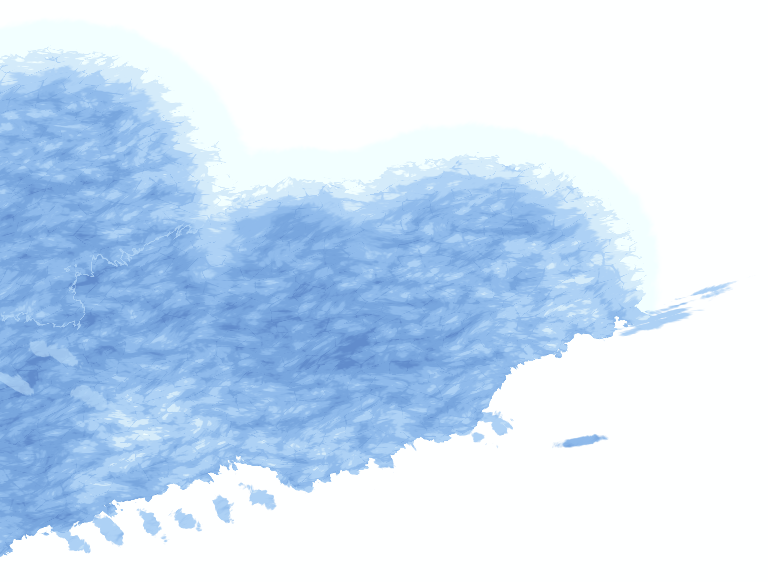
Reproduce this background procedurally as a WebGL 2 fragment shader.

```glsl
#version 300 es
precision highp float;
// Blue watercolour wash: two overlapping blooms with a ragged, splashed lower edge.

uniform vec2 u_resolution;
out vec4 fragColor;

vec2 hash2(vec2 p) {
  return fract(sin(vec2(dot(p, vec2(127.1, 311.7)), dot(p, vec2(269.5, 183.3)))) * 43758.5);
}

mat2 turn(float a) { return mat2(cos(a), -sin(a), sin(a), cos(a)); }

// Cellular noise: nearest and second nearest distance, and an id of the cell.
vec3 cells(vec2 p) {
  vec2 base = floor(p);
  vec3 near = vec3(9.0, 9.0, 0.0);
  for (int k = 0; k < 9; k++) {
    vec2 cell = base + vec2(k % 3 - 1, k / 3 - 1);
    float d = length(cell + hash2(cell) - p);
    if (d < near.x) near = vec3(d, near.x, hash2(cell + 7.3).x);
    else near.y = min(near.y, d);
  }
  return near;
}

// Layered cellular noise, centred near zero.
float grain(vec2 p) {
  float sum = 0.0, amp = 0.5;
  for (int i = 0; i < 4; i++) {
    p += 0.25 * sin(p.yx * 1.7 + float(i));
    sum += amp * (cells(p).x - 0.48);
    p = turn(0.35) * p * 1.9 + 5.2;
    amp *= 0.62;
  }
  return sum;
}

float ellipse(vec2 q, vec2 r) { return (length(q / r) - 1.0) * min(r.x, r.y); }

// A dome that continues downward as a column.
float dome(vec2 q, vec2 r) { return ellipse(vec2(q.x, max(q.y, 0.0)), r); }

float softMin(float a, float b) {
  float h = max(0.03 - abs(a - b), 0.0);
  return min(a, b) - h * h / 0.12;
}

float blooms(vec2 p) {
  float left = dome(p - vec2(0.103, 0.656), vec2(0.296, 0.254));
  float right = dome(p - vec2(0.808, 0.519), vec2(0.292, 0.211));
  float bridge = dome(p - vec2(0.515, 0.553), vec2(0.19, 0.137));
  return softMin(softMin(left, bridge), right);
}

float lowerEdge(float x) {
  return 0.055 + 0.3625 * x - 0.077 * smoothstep(0.41, 0.53, x) * (1.0 - smoothstep(0.81, 0.89, x));
}

float blot(vec2 p, vec2 c, vec2 r) { vec2 q = (p - c) / r; return exp(-dot(q, q)); }

// Pigment ramp from paper (0) to the deepest blue (5), in softened steps.
vec3 pigment(float t) {
  vec3 c = mix(vec3(0.95, 1.0, 1.0), vec3(0.83, 0.92, 0.98), smoothstep(0.3, 0.6, t));
  c = mix(c, vec3(0.68, 0.82, 0.96), smoothstep(1.2, 1.7, t));
  c = mix(c, vec3(0.56, 0.73, 0.92), smoothstep(2.1, 2.8, t));
  c = mix(c, vec3(0.47, 0.65, 0.87), smoothstep(3.0, 3.8, t));
  return mix(c, vec3(0.38, 0.55, 0.80), smoothstep(4.0, 5.0, t));
}

void main() {
  vec2 p = gl_FragCoord.xy / u_resolution.y;
  float px = 1.0 / u_resolution.y;
  vec2 fibre = turn(0.2) * p * vec2(15.0, 34.0);
  float n = grain(fibre);
  float rough = grain(p * 22.0 + 3.0);

  // Outline: ragged domes above, torn slope below.
  float top = blooms(p) + 0.05 * n + 0.025 * rough;
  float bottom = lowerEdge(p.x) - p.y + 0.055 * rough + 0.02 * n;
  float wash = max(top, bottom);

  // Pigment density.
  float depth = -top + 0.6 * max(0.55 - p.y, 0.0);
  float tone = 0.9 + 2.35 * smoothstep(0.0, 0.09, depth) + 4.0 * n + 1.0 * rough;
  tone += 0.9 * blot(p, vec2(0.53, 0.61), vec2(0.07, 0.05));
  tone += 0.9 * blot(p, vec2(0.47, 0.43), vec2(0.16, 0.10));
  tone += 0.7 * blot(p, vec2(0.64, 0.41), vec2(0.14, 0.09));
  tone += 0.9 * blot(p, vec2(0.05, 0.24), vec2(0.11, 0.13));
  tone += 0.6 * blot(p, vec2(0.05, 0.60), vec2(0.14, 0.10));
  tone -= 1.6 * blot(p, vec2(0.27, 0.27), vec2(0.11, 0.07));
  tone -= 0.9 * blot(p, vec2(0.16, 0.17), vec2(0.05, 0.06));
  tone -= 1.1 * blot(p, vec2(0.98, 0.49), vec2(0.12, 0.09));
  tone -= 1.0 * blot(p, vec2(0.33, 0.74), vec2(0.08, 0.13));
  tone -= 0.6 * blot(p, vec2(0.58, 0.23), vec2(0.20, 0.06));
  vec3 crack = cells(fibre * 1.6 + 0.5 * sin(fibre.yx));
  tone += 0.45 * (1.0 - smoothstep(0.0, 0.13, crack.y - crack.x)) * step(0.4, crack.z);

  // Second layer, with a pale dried rim along its front.
  float front = max(p.y - 0.475 - 0.4 * p.x, min(0.135 - p.x, p.y - 0.445)) + 0.06 * rough;
  float reach = 1.0 - smoothstep(0.40, 0.47, p.x);
  tone += 0.6 * reach * (1.0 - smoothstep(-0.003, 0.003, front)) * smoothstep(-0.22, 0.0, front);
  float rim = reach * (1.0 - smoothstep(0.0008, 0.0035, abs(front)));

  // Pale pools by the left side.
  for (int i = 0; i < 4; i++) {
    float f = float(i);
    vec2 q = p - vec2(0.02 + 0.045 * f, 0.343 + 0.06 * sin(f * 1.2));
    rim = max(rim, 0.8 * (1.0 - smoothstep(-0.003, 0.002, ellipse(turn(-0.4) * q, vec2(0.027, 0.011)) + 0.03 * rough)));
  }

  // Splashes below the wash, then streaks flicked to the right.
  float splash = 1.0;
  for (int i = 0; i < 12; i++) {
    vec2 h = hash2(vec2(float(i), 4.0));
    float x = 0.12 + 0.065 * float(i);
    vec2 q = turn(-0.35 - 0.6 * h.x) * (p - vec2(x, 0.072 + 0.28 * (x - 0.12) + 0.04 * (h.y - 0.5)));
    splash = min(splash, ellipse(q, vec2(0.018 + 0.022 * h.y, 0.007 + 0.005 * h.x)) + 0.03 * rough);
  }
  for (int i = 0; i < 4; i++) {
    float f = float(i);
    vec2 q = turn(0.3) * (p - vec2(1.13 + 0.02 * f, 0.445 + 0.016 * f));
    splash = min(splash, ellipse(q, vec2(0.065 - 0.008 * f, 0.005 - 0.0008 * f)) + 0.012 * n);
  }
  float fleck = ellipse(turn(0.15) * (p - vec2(0.997, 0.241)), vec2(0.04, 0.008)) + 0.01 * rough;
  splash = min(splash, fleck);
  float splashTone = (fleck < 0.004 ? 3.4 : 2.2) + 2.0 * n;

  // Paper, faint halo, pigment, rim.
  vec3 color = vec3(0.995, 1.0, 1.0);
  float halo = blooms(p - vec2(0.0, 0.035)) - 0.02 + 0.015 * rough;
  color = mix(color, vec3(0.95, 1.0, 1.0), (1.0 - smoothstep(-0.006, 0.006, halo)) * (1.0 - smoothstep(-px, px, bottom)));
  color = mix(color, pigment(splashTone), 1.0 - smoothstep(-px, px, splash));
  vec3 paint = mix(pigment(tone), vec3(0.72, 0.85, 0.97), 0.75 * rim);
  color = mix(color, paint, 1.0 - smoothstep(-px, px, wash));
  fragColor = vec4(color, 1.0);
}
```
